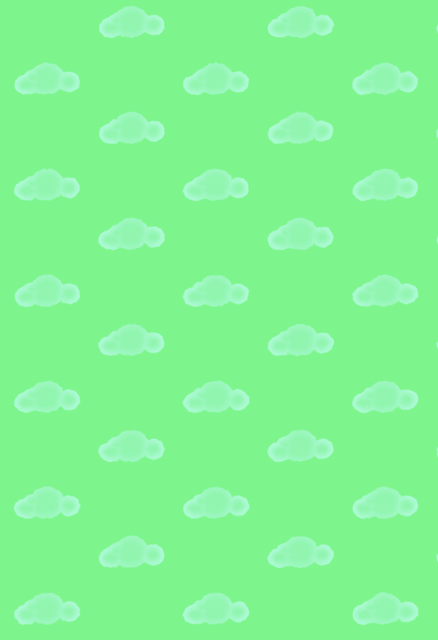
Write a WebGL 2 fragment shader that draws this pattern.

```glsl
#version 300 es
precision highp float;

uniform vec2 u_resolution;
out vec4 fragColor;

const vec3 MEADOW = vec3(0.49, 0.96, 0.55);
const vec3 MIST = vec3(0.567, 0.96, 0.688);
const vec3 GLOW = vec3(0.68, 0.98, 0.84);

// Layout, in canvas heights
const vec2 SPACING = vec2(0.132, 0.1656);
const vec2 FIRST_CLOUD = vec2(0.0734, 0.0488);
const float STAGGER = 0.0888;
const float HALF_WIDTH = 0.052;

float hash(vec2 p) {
    return fract(sin(dot(p, vec2(127.1, 311.7))) * 43758.5453);
}

float valueNoise(vec2 p) {
    vec2 i = floor(p);
    vec2 f = fract(p);
    f = f * f * (3.0 - 2.0 * f);
    float low = mix(hash(i), hash(i + vec2(1.0, 0.0)), f.x);
    float high = mix(hash(i + vec2(0.0, 1.0)), hash(i + vec2(1.0)), f.x);
    return mix(low, high, f.y);
}

// Approximate signed distance to an ellipse
float ellipse(vec2 p, vec2 center, vec2 radii) {
    vec2 q = (p - center) / radii;
    float k = length(q);
    return k * (k - 1.0) / max(length(q / radii), 0.001);
}

float smoothMin(float a, float b, float blend) {
    float h = max(blend - abs(a - b), 0.0) / blend;
    return min(a, b) - h * h * blend * 0.25;
}

float rightPuff(vec2 p) {
    return ellipse(p, vec2(0.66, -0.09), vec2(0.33, 0.31));
}

// Union of five puffs; the cloud spans -1 to 1 across
float cloud(vec2 p) {
    float d = ellipse(p, vec2(0.0, 0.04), vec2(0.51, 0.44));
    d = smoothMin(d, ellipse(p, vec2(-0.61, -0.175), vec2(0.37, 0.30)), 0.05);
    d = smoothMin(d, ellipse(p, vec2(-0.42, 0.03), vec2(0.29, 0.24)), 0.05);
    d = smoothMin(d, ellipse(p, vec2(-0.04, -0.17), vec2(0.48, 0.30)), 0.05);
    return smoothMin(d, rightPuff(p), 0.05);
}

// Pale rim, strongest at the two ends, with a faint fold by the right puff
vec3 cloudColor(vec2 p, float d) {
    float rim = 1.0 - smoothstep(0.0, 0.27, -d);
    float ends = mix(0.4, 1.0, smoothstep(0.15, 0.85, abs(p.x)));
    float fold = 1.0 - smoothstep(0.0, 0.16, abs(rightPuff(p)));
    fold *= 0.22 * smoothstep(-0.2, 0.15, p.y);
    return mix(MIST, GLOW, max(rim * ends, fold));
}

void main() {
    vec2 p = gl_FragCoord.xy / u_resolution.y - FIRST_CLOUD;

    // Every other column is shifted upward
    float column = floor(p.x / SPACING.x + 0.5);
    p.y -= STAGGER * mod(column, 2.0);
    vec2 cell = vec2(column, floor(p.y / SPACING.y + 0.5));
    vec2 local = (p - cell * SPACING) / HALF_WIDTH;

    // Slightly ragged outline, different on each cloud
    float ragged = valueNoise(local * 11.0 + cell * 37.0) - 0.5;
    float d = cloud(local) + 0.045 * ragged;

    float pixel = 1.0 / (u_resolution.y * HALF_WIDTH);
    float cover = 1.0 - smoothstep(-pixel, pixel, d);
    fragColor = vec4(mix(MEADOW, cloudColor(local, d), cover), 1.0);
}
```
